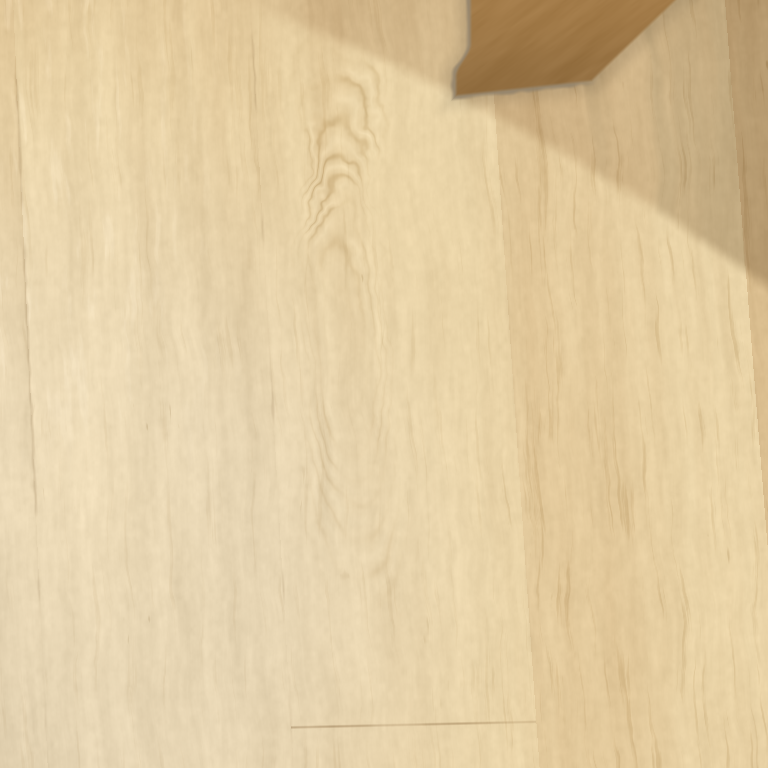
Write a Shadertoy shader that draws this texture.

```glsl
// Pale oak floor of long, slightly leaning planks with faint streaks and an arched grain figure.
// A soft shadow crosses the top right, where the foot of a brown wooden block stands.
// Planks come from a skewed repeat, grain from stretched noise, the block from half planes.

float hash(vec2 p) {
    p = fract(p * vec2(0.1031, 0.1137));
    p += dot(p, p.yx + 33.33);
    return fract((p.x + p.y) * p.x * 7.31 + p.y * 13.7);
}

float noise(vec2 p) {
    vec2 i = floor(p), f = fract(p);
    f = f * f * (3.0 - 2.0 * f);
    return mix(mix(hash(i), hash(i + vec2(1, 0)), f.x),
               mix(hash(i + vec2(0, 1)), hash(i + vec2(1, 1)), f.x), f.y);
}

float fbm(vec2 p) {
    float sum = 0.0, amp = 0.5;
    for (int i = 0; i < 4; i++) {
        sum += amp * noise(p);
        p = p * 2.03 + 17.3;
        amp *= 0.5;
    }
    return sum / 0.94;
}

// Sparse broken arches: pointed cups in the lower part, ragged crests in the upper part
float archedGrain(vec2 uv, float lean) {
    vec2 q = uv - vec2(0.425 + lean, 0.57);
    float rough = smoothstep(0.6, 0.78, uv.y);
    q.x += (fbm(uv * vec2(18.0, 15.0)) - 0.5) * mix(0.025, 0.09, rough);
    float r = length(q * vec2(4.2, 1.0)) + 0.04 * fbm(uv * vec2(14.0, 10.0) + 4.0);
    float rings = 0.5 + 0.5 * sin(r * 130.0 + 9.0 * noise(vec2(r * 11.0, 2.0)));
    rings = pow(rings, 5.0) - 0.4 * pow(1.0 - rings, 4.0);
    float patchy = smoothstep(0.45, 0.75, noise(uv * vec2(24.0, 18.0) + 8.0));
    float extent = smoothstep(0.075, 0.03, abs(q.x)) * smoothstep(0.4, 0.3, abs(q.y));
    float center = smoothstep(0.04, 0.16, r);
    return rings * extent * center * mix(0.2, 1.0, patchy) * mix(0.65, 1.5, rough);
}

// Signed distance to the block: notched left side, slanted base and right side
float blockDistance(vec2 uv) {
    float left = mix(0.594, 0.613, smoothstep(0.9, 0.943, uv.y));
    float base = 0.876 + 0.11 * (uv.x - 0.596);
    float right = (uv.x - 0.768 - 1.04 * (uv.y - 0.893)) * 0.69;
    return max(max(left - uv.x, base - uv.y), right);
}

void mainImage(out vec4 fragColor, in vec2 fragCoord) {
    vec2 uv = fragCoord / iResolution.xy;
    float aa = 1.0 / iResolution.y;

    // Plank layout
    float lean = (0.043 + 0.035 * uv.x) * (1.0 - uv.y);
    float across = (uv.x - 0.017 - lean) / 0.309;
    float plank = floor(across);
    float inPlank = across - plank;
    float seamDist = min(inPlank, 1.0 - inPlank) * 0.309;

    // Streaks along the planks, broken into short soft pieces
    vec2 grain = vec2(across + plank * 7.7 + 20.0, uv.y);
    grain.x += 0.06 * (fbm(uv * vec2(8.0, 10.0)) - 0.5);
    float broad = fbm(grain * vec2(6.0, 1.5)) - 0.5;
    float streak = fbm(grain * vec2(19.0, 5.0) + 3.0) - 0.5;
    float fiber = fbm(grain * vec2(55.0, 22.0) + 9.0) - 0.5;
    float mottle = fbm(uv * vec2(120.0, 95.0)) - 0.5;

    // Plank tone: 0 is tan, 1 is cream
    float tone = 0.1;
    if (plank < 0.0) tone = 0.75;
    else if (plank == 0.0) tone = mix(1.0, 0.9, smoothstep(0.4, 0.75, inPlank));
    else if (plank == 1.0) tone = mix(0.93, 1.1, smoothstep(0.4, 0.6, inPlank));
    else if (plank == 2.0) tone = mix(0.5, 1.02, smoothstep(0.35, 0.7, inPlank));
    tone += broad * 0.5 + streak * 0.45;
    tone -= 0.4 * smoothstep(0.83, 1.05, uv.y);
    vec3 color = mix(vec3(0.86, 0.748, 0.565), vec3(0.912, 0.823, 0.648), clamp(tone, -0.25, 1.15));

    // Cool daylight on the lower left, with a faint glow in its upper part
    float daylight = smoothstep(0.66, 0.2, length((uv - vec2(0.1, 0.2)) * vec2(1.0, 0.85)));
    color = mix(color, vec3(0.91, 0.843, 0.715) + 0.06 * broad + 0.03 * streak, daylight * 0.9);
    vec2 g = (uv - vec2(0.12, 0.44)) * vec2(8.0, 4.0);
    color += vec3(0.02, 0.017, 0.008) * exp(-dot(g, g));
    color *= 1.0 - 0.025 * smoothstep(0.3, 0.0, length(uv * vec2(1.0, 0.7)));

    // Pale flecks on the upper left, fine grain and arches
    float fleck = smoothstep(0.58, 0.8, fbm(grain * vec2(28.0, 13.0) + 31.0));
    color += vec3(0.025, 0.03, 0.04) * fleck * smoothstep(0.4, 0.1, uv.x) * smoothstep(0.3, 0.6, uv.y);
    color += streak * 0.035 + fiber * 0.035 + mottle * 0.04;
    if (plank == 1.0) color -= vec3(0.05, 0.06, 0.07) * archedGrain(uv, lean);

    // Thin tan hairlines, mostly on the right, and very rare dark pores
    float hair = smoothstep(0.62, 0.85, fbm(grain * vec2(48.0, 9.0) + 51.0));
    color -= vec3(0.05, 0.06, 0.07) * hair * mix(0.5, 1.0, smoothstep(0.6, 0.7, uv.x));
    float pore = smoothstep(0.88, 1.0, noise(grain * vec2(60.0, 36.0)));
    color -= vec3(0.08, 0.09, 0.1) * pore * smoothstep(0.8, 0.9, noise(uv * 11.0 + 5.0));

    // Long seams, soft and broken, and the short board end
    float worn = smoothstep(0.45, 0.8, noise(vec2(floor(across + 0.5) * 5.0, uv.y * 17.0)));
    float seam = smoothstep(0.0022 + aa, 0.0, seamDist + 0.002 * (noise(vec2(plank, uv.y * 60.0)) - 0.3));
    float faint = mix(1.0, 0.3, step(1.5, across));
    color *= 1.0 - vec3(0.08, 0.095, 0.115) * seam * mix(0.08, 1.0, worn) * faint;
    if (plank == 1.0) {
        float end = uv.y - 0.053 - 0.023 * (uv.x - 0.388);
        float endWear = mix(0.4, 1.0, noise(vec2(uv.x * 30.0, 3.0)));
        color *= 1.0 - vec3(0.17, 0.21, 0.26) * endWear * smoothstep(0.0015 + aa, 0.0, abs(end));
    }

    // Cast shadow with a soft, gently curved edge, deeper towards the top right
    float run = max(uv.x - 0.3, 0.0);
    float edge = 1.0 - 0.347 * run - 0.266 * run * run + 0.004 * (noise(uv * 45.0) - 0.5);
    float shadow = smoothstep(-0.012, 0.014, uv.y - edge) * smoothstep(0.27, 0.45, uv.x);
    float deep = smoothstep(0.78, 0.98, uv.x + 0.5 * broad);
    color *= 1.0 - (vec3(0.09, 0.12, 0.15) + vec3(0.08, 0.075, 0.08) * deep) * shadow;

    // Block: contact shade, thin grey rim, then brown face with slanted grain
    float d = blockDistance(uv);
    color *= 1.0 - 0.1 * smoothstep(0.03, 0.0, d);
    float rim = smoothstep(0.007 + aa, 0.002, d + 0.003 * (noise(uv * 90.0) - 0.5)) * smoothstep(0.79, 0.74, uv.x);
    color = mix(color, vec3(0.57, 0.51, 0.42), rim * 0.85);
    vec2 along = vec2(uv.x * 0.8 + uv.y * 0.6, uv.y * 0.8 - uv.x * 0.6);
    vec3 brown = vec3(0.61, 0.46, 0.27) + 0.07 * (fbm(along * vec2(14.0, 90.0)) - 0.5);
    brown *= 0.94 + 0.1 * smoothstep(0.87, 1.0, uv.y);
    color = mix(color, brown, smoothstep(0.0015 + aa, -0.0015 - aa, d));

    fragColor = vec4(clamp(color, 0.0, 1.0), 1.0);
}
```
